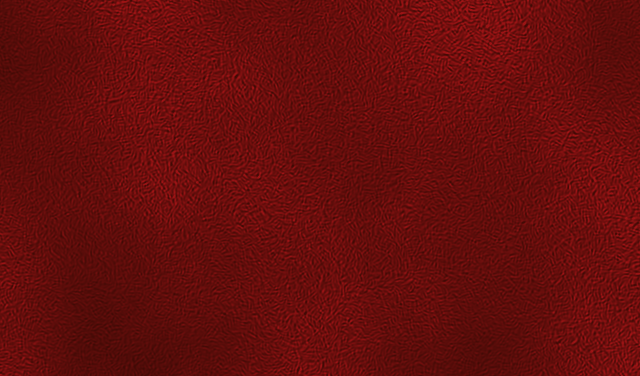
Write a Shadertoy shader that draws this texture.

```glsl
const vec3 DARK_RED = vec3(0.33, 0.047, 0.034);
const vec3 LIGHT_RED = vec3(0.52, 0.067, 0.067);
const float BASE_TONE = 0.36;        // 0 = dark red, 1 = light red
const float SHEEN_STRENGTH = 0.23;   // broad light and dark areas
const float CLOUD_STRENGTH = 0.78;   // irregular mottling
const float CLOUD_SCALE = 2.6;       // clouds per canvas height
const float NAP_STRENGTH = 0.31;     // contrast of the fine fibres
const float NAP_CELL = 0.0150;       // size of a fibre tuft
const float NAP_WAVELENGTH = 0.0104; // spacing of neighbouring fibres
const float NAP_ANGLE = 2.2;         // mean direction across the fibres
const float NAP_SWING = 2.6;         // how far the direction drifts
const float NAP_JITTER = 2.3;        // direction spread inside a tuft
const float SPECK_STRENGTH = 0.32;   // loose grain between the fibres
const float SPECK_SCALE = 170.0;     // specks per canvas height
const float HIGHLIGHT = 0.16;        // extra lift of the brightest fibres
const float TAU = 6.2831853;

float hash(vec2 p) {
    return fract(sin(dot(p, vec2(127.1, 311.7))) * 43758.5453);
}

float valueNoise(vec2 p) {
    vec2 i = floor(p);
    vec2 f = fract(p);
    f = f * f * (3.0 - 2.0 * f);
    float low = mix(hash(i), hash(i + vec2(1.0, 0.0)), f.x);
    float high = mix(hash(i + vec2(0.0, 1.0)), hash(i + vec2(1.0, 1.0)), f.x);
    return mix(low, high, f.y);
}

// Layered noise, centred on zero
float clouds(vec2 p) {
    float sum = 0.0;
    float amplitude = 0.5;
    for (int i = 0; i < 5; i++) {
        sum += amplitude * (valueNoise(p) - 0.5);
        p = mat2(1.6, 1.2, -1.2, 1.6) * p + 7.3;
        amplitude *= 0.54;
    }
    return sum;
}

// Broad sheen: two lit areas above, one below
float sheen(vec2 st) {
    return -cos(TAU * 1.9 * (st.x - 0.48)) * sin(0.5 * TAU * (st.y - 0.5));
}

// Short fibres: overlapping wave packets that follow a drifting direction
float nap(vec2 p) {
    float drift = valueNoise(p * 6.0 + 31.0) - 0.5;
    float flow = NAP_ANGLE + NAP_SWING * drift;
    vec2 q = p / NAP_CELL;
    vec2 cell = floor(q);
    float sum = 0.0;
    for (int y = -1; y <= 1; y++) {
        for (int x = -1; x <= 1; x++) {
            for (int k = 0; k < 2; k++) {
                vec2 id = cell + vec2(x, y);
                vec2 seed = id + float(k) * 17.37;
                vec2 center = id + vec2(hash(seed), hash(seed + 5.1));
                vec2 offset = q - center;
                float packet = max(0.0, 1.0 - dot(offset, offset));
                float angle = flow + NAP_JITTER * (hash(seed + 9.7) - 0.5);
                float pitch = mix(0.7, 1.25, hash(seed + 13.3));
                float across = dot(offset, vec2(cos(angle), sin(angle)));
                float phase = TAU * hash(seed + 21.9);
                float wave = TAU * pitch * across * NAP_CELL / NAP_WAVELENGTH;
                sum += packet * packet * cos(wave + phase);
            }
        }
    }
    return sum;
}

void mainImage(out vec4 fragColor, in vec2 fragCoord) {
    vec2 st = fragCoord / iResolution.xy;
    vec2 p = fragCoord / iResolution.y;

    // Large-scale light
    float light = SHEEN_STRENGTH * sheen(st)
                + CLOUD_STRENGTH * clouds(p * CLOUD_SCALE + 3.7);

    // Fibres and specks stand out more where it is bright
    float specks = valueNoise(mat2(0.8, 0.6, -0.6, 0.8) * p * SPECK_SCALE) - 0.5;
    float grain = NAP_STRENGTH * nap(p) + SPECK_STRENGTH * specks;
    float relief = clamp(1.0 + 1.6 * light, 0.55, 1.6);
    float tone = BASE_TONE + light + relief * grain;
    tone += HIGHLIGHT * tone * max(tone, 0.0);

    vec3 color = mix(DARK_RED, LIGHT_RED, clamp(tone, -0.4, 1.5));
    fragColor = vec4(color, 1.0);
}
```
